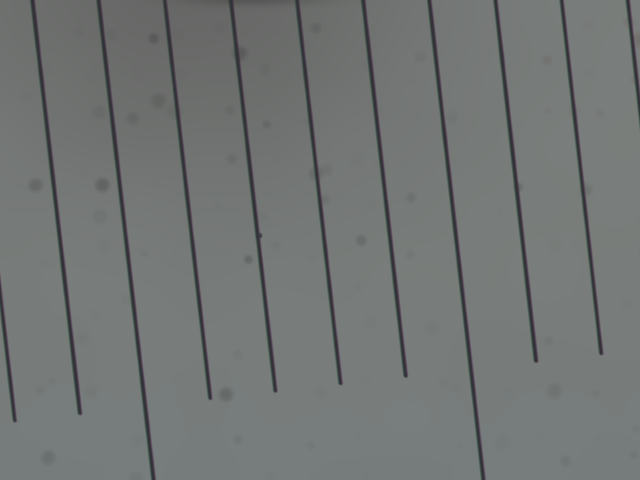
Give the GLSL for this pattern, as a WebGL 1 fragment shader.

```glsl
precision highp float;
// Ruled micrometer scale under a microscope: slanted dark strokes at an even
// pitch with stepped ends, every fifth one long, on a grey unevenly lit field
// with soft hashed dust. All lengths are fractions of the canvas height.

#define PITCH 0.1378
#define FIRST_X -0.0703
#define SLANT 0.1153
#define SLANT_DRIFT 0.00036
#define FIRST_END 0.880
#define END_STEP 0.0156
#define HALF_WIDTH 0.0040
#define BLUR 0.0031
#define FRINGE 0.0004
#define KNOT vec2(0.540, 0.509)
#define FIELD vec3(0.474, 0.491, 0.482)
#define INK vec3(0.195, 0.195, 0.220)

uniform vec2 u_resolution;

float hash(vec2 p) {
  return fract(sin(dot(p, vec2(127.1, 311.7))) * 43758.5453);
}

float valueNoise(vec2 p) {
  vec2 cell = floor(p);
  vec2 f = fract(p);
  f = f * f * (3.0 - 2.0 * f);
  float low = mix(hash(cell), hash(cell + vec2(1.0, 0.0)), f.x);
  float high = mix(hash(cell + vec2(0.0, 1.0)), hash(cell + 1.0), f.x);
  return mix(low, high, f.y);
}

// Soft out-of-focus specks: at most one per cell, kept clear of cell edges.
float dust(vec2 p, float cellSize, float seed) {
  vec2 cell = floor(p / cellSize);
  vec2 centre = 0.25 + 0.5 * vec2(hash(cell + seed), hash(cell + seed + 17.3));
  float radius = mix(0.009, 0.018, hash(cell + seed + 5.9));
  float strength = pow(hash(cell + seed + 31.7), 4.0);
  float d = length((fract(p / cellSize) - centre) * cellSize);
  return strength * (1.0 - smoothstep(0.35 * radius, 1.3 * radius, d));
}

// Uneven lamp light: a broad shade at upper left and a dark rim at the top.
vec3 litField(vec2 p) {
  vec2 broad = (p - vec2(0.38, 1.03)) / vec2(0.52, 0.40);
  vec2 rim = (p - vec2(0.53, 1.0)) / vec2(0.14, 0.012);
  vec3 colour = FIELD - vec3(0.070, 0.084, 0.080) * exp(-dot(broad, broad));
  colour -= 0.07 * exp(-dot(rim, rim));
  colour += vec3(-0.008, -0.003, 0.005) * (1.0 - smoothstep(0.0, 0.5, p.y));
  return colour + 0.008 * (valueNoise(p * 7.0) - 0.5);
}

// Coverage of the nearest stroke, split by channel for the colour fringe.
vec3 strokes(vec2 p) {
  float depth = 1.0 - p.y;
  float meanSlant = SLANT - 5.0 * SLANT_DRIFT;
  float index = floor((p.x - FIRST_X - meanSlant * depth) / PITCH + 0.5);
  float slant = SLANT - SLANT_DRIFT * index;
  float side = p.x - FIRST_X - PITCH * index - slant * depth;
  side *= inversesqrt(1.0 + slant * slant);

  float isLong = 1.0 - step(0.5, abs(mod(index, 5.0) - 2.0));
  float end = FIRST_END - END_STEP * index + 2.0 * isLong;
  float beyond = max(depth - end + HALF_WIDTH, 0.0);

  float wobble = 0.0005 * (valueNoise(vec2(index * 9.0, p.y * 25.0)) - 0.5);
  float halfWidth = HALF_WIDTH + wobble + 0.0004 * (hash(vec2(index, 3.0)) - 0.5);
  float soft = max(BLUR, 0.7 / u_resolution.y);
  vec3 sides = vec3(side) - vec3(-FRINGE, FRINGE, -0.5 * FRINGE);
  vec3 d = sqrt(sides * sides + beyond * beyond);
  return 1.0 - smoothstep(vec3(halfWidth - soft), vec3(halfWidth + soft), d);
}

void main() {
  vec2 p = gl_FragCoord.xy / u_resolution.y;
  vec3 colour = litField(p);

  // Dust in two sizes of scatter, some of it slightly reddish.
  float specks = dust(p, 0.14, 2.0) + 0.5 * dust(p + 0.05, 0.095, 8.0);
  float redness = smoothstep(0.85, 1.2, p.x) * smoothstep(0.55, 0.8, p.y);
  colour -= specks * mix(vec3(0.075), vec3(0.035, 0.080, 0.075), redness);

  // Strokes, with one small knot of ink.
  vec3 ink = strokes(p);
  float knot = 1.0 - smoothstep(0.003, 0.009, length(p - KNOT));
  ink = max(ink, vec3(0.85 * knot));
  colour = mix(colour, INK, ink);

  gl_FragColor = vec4(colour, 1.0);
}
```
